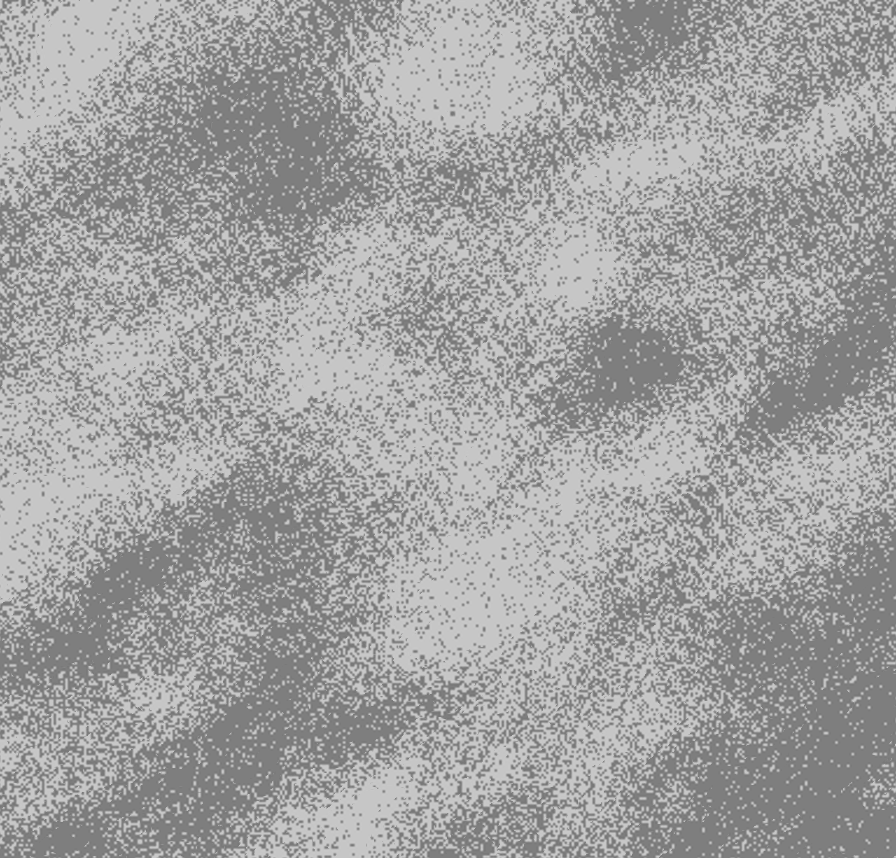
This texture is drawn by a WebGL 2 fragment shader. Its source:

```glsl
#version 300 es
precision highp float;

// Two-tone grey stipple: a fine grid of grains, each light or dark at random.
// The odds of a light grain follow tilted, stretched cloud noise.
// Grains are blended with a cubic filter, so their edges stay soft but crisp.

uniform vec2 u_resolution;
out vec4 fragColor;

const vec3 DARK = vec3(0.495);
const vec3 LIGHT = vec3(0.775);
const float GRAINS_ACROSS = 384.0;        // grains per canvas width
const float TILT = 0.42;                  // cloud direction, radians
const vec2 CLOUD_SCALE = vec2(4.8, 9.0);  // frequency along and across the tilt
const float WARP = 0.07;                  // bending of the clouds
const int OCTAVES = 4;
const float GAIN = 0.52;
const float CONTRAST = 2.1;
const float BALANCE = 0.52;               // mean share of light grains
const vec2 ODDS_RANGE = vec2(0.04, 0.94);
const float EDGE_SHADE = 0.20;            // darkening towards the right side
const vec2 OVERSHOOT = vec2(-0.09, 1.04); // limits of the cubic filter

float hash(vec2 p) {
    return fract(sin(dot(p, vec2(12.9898, 78.233))) * 43758.5453);
}

float valueNoise(vec2 p) {
    vec2 i = floor(p);
    vec2 f = fract(p);
    f = f * f * (3.0 - 2.0 * f);
    float low = mix(hash(i), hash(i + vec2(1.0, 0.0)), f.x);
    float high = mix(hash(i + vec2(0.0, 1.0)), hash(i + vec2(1.0, 1.0)), f.x);
    return mix(low, high, f.y);
}

float cloud(vec2 p) {
    float sum = 0.0;
    float weight = 1.0;
    float total = 0.0;
    for (int k = 0; k < OCTAVES; k++) {
        sum += weight * valueNoise(p);
        total += weight;
        weight *= GAIN;
        p = p * 2.03 + vec2(17.3, 9.1);
    }
    return sum / total;
}

// Chance that a grain is light at canvas position p (width = 1)
float lightOdds(vec2 p) {
    vec2 bend = vec2(valueNoise(p * 4.0 + 31.0), valueNoise(p * 4.0 + 57.0)) - 0.5;
    vec2 q = p + WARP * bend;
    float c = cos(TILT);
    float s = sin(TILT);
    q = vec2(c * q.x + s * q.y, c * q.y - s * q.x);
    float odds = BALANCE + CONTRAST * (cloud(q * CLOUD_SCALE + 40.0) - 0.5);
    odds -= EDGE_SHADE * smoothstep(0.82, 1.0, p.x);
    return clamp(odds, ODDS_RANGE.x, ODDS_RANGE.y);
}

// Catmull-Rom weight at distance d, in grains
float cubicWeight(float d) {
    d = abs(d);
    if (d < 1.0) return (1.5 * d - 2.5) * d * d + 1.0;
    if (d < 2.0) return ((-0.5 * d + 2.5) * d - 4.0) * d + 2.0;
    return 0.0;
}

void main() {
    vec2 p = gl_FragCoord.xy / u_resolution.x;
    float odds = lightOdds(p);

    // Blend the sixteen nearest grains
    vec2 grid = p * GRAINS_ACROSS - 0.5;
    vec2 base = floor(grid);
    float coverage = 0.0;
    for (int y = -1; y <= 2; y++) {
        for (int x = -1; x <= 2; x++) {
            vec2 cell = base + vec2(x, y);
            vec2 d = grid - cell;
            float isLight = step(hash(cell + 3.0), odds);
            coverage += isLight * cubicWeight(d.x) * cubicWeight(d.y);
        }
    }
    coverage = clamp(coverage, OVERSHOOT.x, OVERSHOOT.y);
    fragColor = vec4(mix(DARK, LIGHT, coverage), 1.0);
}
```
